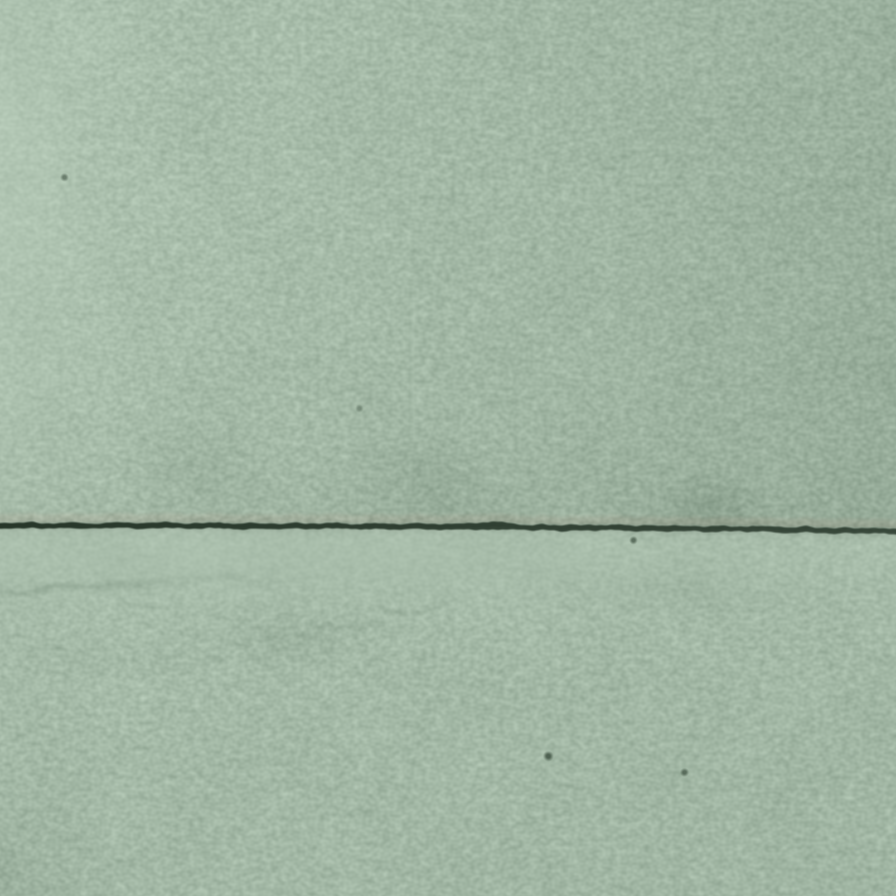
Reproduce this texture procedurally as a Shadertoy shader.

```glsl
// Pale green plaster wall split by a thin dark horizontal seam.
// Layered gradient noise gives the grain; soft ellipses and curved strokes
// add the damp smudges, water stains and small pits.

vec2 gradientAt(vec2 cell) {
    vec2 p = fract(cell * vec2(0.1031, 0.1137));
    p += dot(p, p.yx + 33.33);
    float angle = 6.28318 * fract((p.x + p.y) * p.x * 17.31);
    return vec2(cos(angle), sin(angle));
}

float gradientNoise(vec2 p) {
    vec2 i = floor(p), f = p - i;
    vec2 u = f * f * f * (f * (f * 6.0 - 15.0) + 10.0);
    float a = dot(gradientAt(i), f);
    float b = dot(gradientAt(i + vec2(1, 0)), f - vec2(1, 0));
    float c = dot(gradientAt(i + vec2(0, 1)), f - vec2(0, 1));
    float d = dot(gradientAt(i + vec2(1, 1)), f - vec2(1, 1));
    return mix(mix(a, b, u.x), mix(c, d, u.x), u.y);
}

float fbm(vec2 p) {
    float sum = 0.0, weight = 0.6;
    for (int i = 0; i < 4; i++) {
        sum += weight * gradientNoise(p);
        p = mat2(1.6, 1.2, -1.2, 1.6) * p + 7.3;
        weight *= 0.5;
    }
    return sum;
}

// Soft elliptical patch, one at its centre.
float smudge(vec2 p, vec2 centre, vec2 radius) {
    vec2 q = (p - centre) / radius;
    return exp(-dot(q, q));
}

// Small round pit with a smooth rim.
float pit(vec2 p, vec2 centre, float radius) {
    return 1.0 - smoothstep(radius * 0.3, radius * 1.5, length(p - centre));
}

// Horizontal stroke at signed height h, fading at both ends of span.
float stroke(float h, float x, vec2 span, float width) {
    float ends = smoothstep(span.x - 0.02, span.x + 0.02, x)
               * (1.0 - smoothstep(span.y - 0.025, span.y + 0.015, x));
    return ends * exp(-h * h / (width * width));
}

void mainImage(out vec4 fragColor, in vec2 fragCoord) {
    vec2 uv = fragCoord / iResolution.xy;
    float pixel = 1.0 / iResolution.y;

    // Seam: slight slope, small wobble, local bulge.
    float bulge = smudge(uv, vec2(0.545, 0.411), vec2(0.025, 0.1));
    float seamY = 0.4135 - 0.006 * uv.x * uv.x + 0.0012 * bulge
                + 0.0022 * gradientNoise(vec2(uv.x * 32.0, 3.7))
                + 0.0014 * gradientNoise(vec2(uv.x * 95.0, 9.2));
    float height = uv.y - seamY;
    float above = smoothstep(-0.002, 0.002, height);

    // Broad light: the upper slab darkens right and downward, the lower one downward.
    vec2 warped = uv + 0.02 * vec2(fbm(uv * 9.0), fbm(uv * 9.0 + 40.0));
    float upper = 0.035 - 0.058 * uv.x - 0.026 * exp(-max(height, 0.0) / 0.11)
                + 0.02 * smudge(uv, vec2(0.0, 0.8), vec2(0.12, 0.25))
                - 0.012 * smudge(uv, vec2(0.98, 0.66), vec2(0.2, 0.22));
    upper -= 0.045 * smudge(warped, vec2(0.79, 0.435), vec2(0.055, 0.026))
           + 0.035 * smudge(warped, vec2(0.475, 0.465), vec2(0.065, 0.045))
           + 0.025 * smudge(warped, vec2(0.23, 0.48), vec2(0.07, 0.055));
    float lower = 0.006 - 0.016 * uv.x + 0.035 * exp(min(height, 0.0) / 0.11)
                - 0.04 * smudge(warped, vec2(0.0, 0.02), vec2(0.09, 0.06))
                - 0.028 * smudge(warped, vec2(0.32, 0.29), vec2(0.065, 0.025))
                - 0.015 * smudge(warped, vec2(0.13, 0.265), vec2(0.12, 0.015))
                - 0.018 * smudge(warped, vec2(0.75, 0.34), vec2(0.09, 0.02));
    float tone = mix(lower, upper, above) + 0.022 * fbm(uv * 11.0);

    // Fine grain, calmer just below the seam and at the left edge.
    float calm = 1.0 - 0.6 * smudge(uv, vec2(0.3, 0.38), vec2(0.7, 0.05)) * (1.0 - above);
    calm *= 1.0 - 0.4 * smudge(uv, vec2(0.0, 0.8), vec2(0.1, 0.3));
    vec2 skewed = vec2(uv.x - 0.25 * uv.y, uv.y + 0.15 * uv.x);
    float grain = 0.055 * gradientNoise(skewed * vec2(105.0, 145.0))
                + 0.050 * gradientNoise(uv * vec2(185.0, 215.0) + 19.0)
                + 0.025 * gradientNoise(uv * vec2(48.0, 70.0) + 5.0);
    tone += grain * calm;

    // Water stains on the lower slab.
    float wave = 0.008 * gradientNoise(vec2(uv.x * 24.0, 1.5));
    float stain = 0.060 * stroke(uv.y - 0.341 - 0.06 * uv.x - wave, uv.x, vec2(-0.02, 0.18), 0.0045)
                + 0.030 * stroke(uv.y - 0.352 - wave, uv.x, vec2(0.19, 0.30), 0.005)
                + 0.045 * stroke(uv.y - 0.316 - 5.0 * pow(uv.x - 0.455, 2.0), uv.x,
                                 vec2(0.42, 0.515), 0.003)
                + 0.025 * stroke(uv.y - 0.297 - 0.10 * (uv.x - 0.35) - wave, uv.x,
                                 vec2(0.33, 0.45), 0.005);
    tone -= stain * (0.85 + 0.8 * gradientNoise(uv * 60.0));

    vec3 colour = vec3(0.635, 0.718, 0.645) + tone * vec3(1.03, 1.0, 1.0);

    // Worn greyish lip above the seam and a shadow around it.
    float lip = smoothstep(0.002, 0.006, height) * (1.0 - smoothstep(0.009, 0.017, height));
    colour += lip * vec3(0.022, -0.008, -0.008);
    colour *= 1.0 - 0.18 * exp(-abs(height) / 0.004);

    // Dark seam core with uneven width.
    float halfWidth = 0.0024 + 0.0014 * bulge + 0.0015 * gradientNoise(vec2(uv.x * 42.0, 6.1));
    float core = 1.0 - smoothstep(halfWidth - 0.001, halfWidth + 0.0012 + pixel, abs(height));
    colour = mix(colour, vec3(0.13, 0.19, 0.14), core * mix(0.95, 0.78, uv.x));

    // Isolated pits.
    float pits = 0.75 * pit(uv, vec2(0.612, 0.156), 0.0045)
               + 0.65 * pit(uv, vec2(0.764, 0.138), 0.0038)
               + 0.55 * pit(uv, vec2(0.072, 0.802), 0.0037)
               + 0.65 * pit(uv, vec2(0.707, 0.397), 0.0036)
               + 0.35 * pit(uv, vec2(0.401, 0.544), 0.0035);
    colour = mix(colour, vec3(0.20, 0.27, 0.21), pits);

    fragColor = vec4(clamp(colour, 0.0, 1.0), 1.0);
}
```
